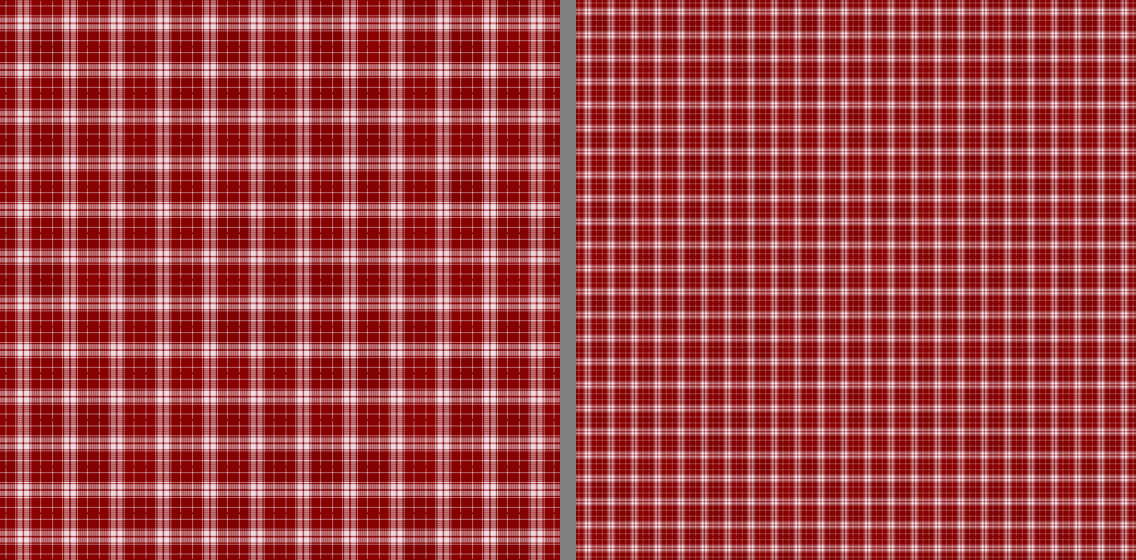
Left, the tile; right, the same tile 2 across and 2 down.
Give the GLSL for this pattern, as a WebGL 2 fragment shader.

```glsl
#version 300 es
precision highp float;
// Red and white woven tartan: paired pale stripes with fine check lines, tiling seamlessly.

#define REPEATS 12.0       // setts across and down
#define THREADS 256.0      // thread pairs across the canvas
#define STRIPE_IN 0.018    // stripe edges, measured from the band centre
#define STRIPE_OUT 0.125
#define GUARD_LINE 0.162   // fine line beside the band
#define CHECK_LINE 0.372   // fine line inside the red square
#define LINE_WIDTH 0.020
#define WEAR 0.07          // uneven strength between bands
#define RED vec3(0.52, 0.008, 0.008)
#define PALE vec3(0.95, 0.89, 0.92)

uniform vec2 u_resolution;
out vec4 outColor;

const float TAU = 6.2831853;

float hash(vec2 p) {
    return fract(sin(dot(p, vec2(127.1, 311.7))) * 43758.5453);
}

// Share of a pixel of width px at x that lies between lo and hi.
float coverage(float x, float lo, float hi, float px) {
    return clamp((min(x + 0.5 * px, hi) - max(x - 0.5 * px, lo)) / px, 0.0, 1.0);
}

float fineLine(float x, float centre, float px) {
    return coverage(x, centre - 0.5 * LINE_WIDTH, centre + 0.5 * LINE_WIDTH, px);
}

// Pale yarn along one axis: x = stripes, y = guard lines, z = check lines.
vec3 sett(float x, float px, float axis) {
    float offset = fract(x) - 0.5;
    float d = abs(offset);
    float band = floor(x) + (offset < 0.0 ? 0.0 : 0.5);
    float strength = 1.0 - WEAR * hash(vec2(band, axis));
    return vec3(strength * coverage(d, STRIPE_IN, STRIPE_OUT, px),
                fineLine(d, GUARD_LINE, px),
                fineLine(d, CHECK_LINE, px));
}

void main() {
    vec2 uv = gl_FragCoord.xy / u_resolution;
    vec2 p = uv * REPEATS;
    vec2 px = REPEATS / u_resolution;

    // Yarn layout; warp runs up the canvas, weft across it
    vec3 warpParts = sett(p.x, px.x, 3.0);
    vec3 weftParts = sett(p.y, px.y, 7.0);

    // Small dark breaks where the warp check lines pass mid-square
    float midSquare = abs(fract(p.y + 0.5) - 0.5);
    warpParts.z *= 1.0 - coverage(midSquare, -0.018, 0.018, px.y);

    float warp = min(dot(warpParts, vec3(1.0)), 1.0);
    float weft = min(dot(weftParts, vec3(1.0)), 1.0);

    // Alternating threads, faded out when finer than the pixels
    vec2 fade = 1.0 - smoothstep(0.6, 1.0, THREADS / u_resolution);
    vec2 ripple = sin(TAU * THREADS * uv) * fade;
    float warpShow = 0.48 + 0.09 * ripple.y + 0.03 * ripple.x;
    float weftShow = 0.48 + 0.09 * ripple.x + 0.03 * ripple.y;

    // Pale over pale is solid; pale over red shows only part of its yarn
    float pale = warp * weft
               + warp * (1.0 - weft) * warpShow
               + weft * (1.0 - warp) * weftShow;

    // Slightly different red in each square; the index wraps at the edges
    vec2 square = mod(floor(p + 0.5), REPEATS);
    vec3 cloth = RED * (0.96 + 0.08 * hash(square + 17.0));
    cloth *= 1.0 + 0.02 * ripple.x * ripple.y;

    outColor = vec4(mix(cloth, PALE, pale), 1.0);
}
```
